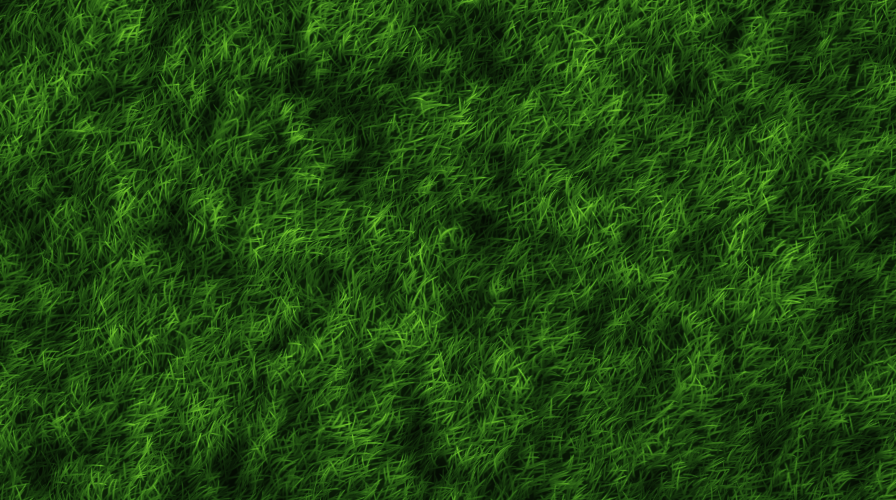
Write a WebGL 1 fragment shader that draws this texture.

```glsl
precision highp float;
// Dense grass seen from above: many layers of thin, bent, tapering blades are
// painted from the dark floor up to the lit tips. Slow noise fields steer the
// lean of the blades and gather them into bright tufts and dark hollows.
uniform vec2 u_resolution;

#define LAYERS 46
#define CELL 0.056        // grid step and longest reach of a blade
#define BLADE_WIDTH 0.0021
#define EDGE_SOFTNESS 0.0048
#define BEND 0.012
#define LEAN 1.0          // mean direction in radians
#define LEAN_SPREAD 0.75
#define FLOW_SPREAD 1.3
#define FLOOR_LIGHT 0.1
#define DEEP_LIGHT 0.19
#define TOP_LIGHT 0.505
#define TUFT_CONTRAST 1.95

vec4 hash4(vec2 p) {
  vec4 h = fract(p.xyxy * vec4(0.1031, 0.1030, 0.0973, 0.1099));
  h += dot(h, h.wzxy + 33.33);
  return fract((h.xxyz + h.yzzw) * h.zywx);
}

float noise(vec2 p) {
  vec2 i = floor(p);
  vec2 f = fract(p);
  f = f * f * (3.0 - 2.0 * f);
  float low = mix(hash4(i).x, hash4(i + vec2(1.0, 0.0)).x, f.x);
  float high = mix(hash4(i + vec2(0.0, 1.0)).x, hash4(i + 1.0).x, f.x);
  return mix(low, high, f.y);
}

// Brightness of the clumps, about 1 on average
float tuftLight(vec2 p) {
  vec2 slanted = vec2(p.x - 0.35 * p.y, 0.85 * p.y + 0.2 * p.x);
  float n = 0.34 * noise(slanted * 14.0 + 7.0)
          + 0.42 * noise(slanted * 27.0 + 31.0)
          + 0.24 * noise(p * 5.0 + 53.0);
  return clamp(1.0 + TUFT_CONTRAST * (n - 0.49), 0.36, 1.5);
}

// Coverage of one blade (x) and the position along it (y)
vec2 blade(vec2 d, float angle, float len, float bend, float soft) {
  vec2 dir = vec2(cos(angle), sin(angle));
  float t = dot(d, dir) / len;
  float across = abs(dot(d, vec2(-dir.y, dir.x)) - bend * t * t);
  float halfWidth = BLADE_WIDTH * (1.0 - 0.8 * t);
  float side = 1.0 - smoothstep(halfWidth - 0.5 * soft, halfWidth + 0.5 * soft, across);
  float ends = smoothstep(0.0, 0.15, t) * (1.0 - smoothstep(0.8, 1.0, t));
  return vec2(side * ends, clamp(t, 0.0, 1.0));
}

// Greens drift toward yellow as they get brighter
vec3 grassColor(float light) {
  return light * vec3(0.33 + 0.34 * light, 1.0, 0.222);
}

void main() {
  vec2 p = gl_FragCoord.xy / u_resolution.y;
  vec2 uv = gl_FragCoord.xy / u_resolution;
  float soft = max(1.0 / u_resolution.y, EDGE_SOFTNESS);

  // Slow fields shared by all layers
  float tuft = tuftLight(p);
  float flow = 0.6 * noise(p * 7.0 + 91.0) + 0.4 * noise(p * 15.0 + 17.0) - 0.5;
  float lean = LEAN + FLOW_SPREAD * flow + 0.3 * (0.5 - uv.x) + 0.25 * (uv.y - 0.5);
  float light = FLOOR_LIGHT * tuft;

  // Paint blades from the deepest layer to the top
  for (int layer = 0; layer < LAYERS; layer++) {
    float k = float(layer);
    float height = k / float(LAYERS - 1);
    vec2 q = p / CELL + k * vec2(0.37, 0.71);
    vec2 home = floor(q);
    float layerLight = mix(DEEP_LIGHT, TOP_LIGHT, height) * tuft;

    // Blades grow upward, so only this row and the one below can reach here
    for (int row = 0; row < 2; row++) {
      for (int col = -1; col <= 1; col++) {
        vec2 id = home + vec2(float(col), -float(row));
        vec4 rnd = hash4(id + k * vec2(17.0, 43.0) + 5.0);
        vec4 more = hash4(id + k * vec2(29.0, 11.0) + 71.0);
        vec2 d = (q - id - rnd.xy) * CELL;
        float spread = (rnd.z + more.x - 1.0) * 2.0 * LEAN_SPREAD;
        float angle = clamp(lean + spread, 0.2, 2.8);
        float len = CELL * mix(0.55, 0.96, rnd.w);
        float bend = BEND * (more.y * 1.6 - 1.1);
        vec2 b = blade(d, angle, len, bend, soft);
        float shade = layerLight * mix(0.66, 1.3, more.z) * (0.58 + 0.68 * b.y);
        light = mix(light, shade, b.x);
      }
    }
  }

  // Gentle falloff toward the sides
  vec2 c = uv - vec2(0.46, 0.52);
  light *= 1.06 - 0.6 * c.x * c.x - 0.25 * c.y * c.y;
  gl_FragColor = vec4(grassColor(min(light, 0.75)), 1.0);
}
```
